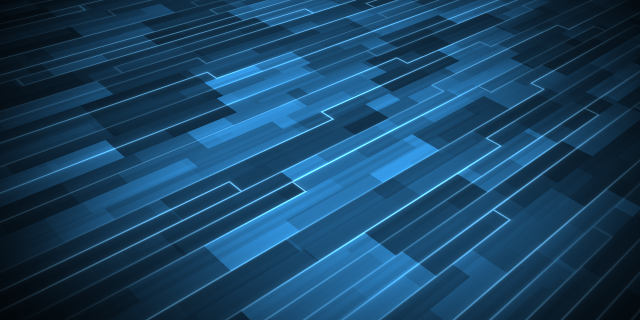
Reproduce this background procedurally as a Shadertoy shader.

```glsl
#define LANE_VANISH vec2(3.43, 1.727)
#define CROSS_VANISH vec2(-1.495, 2.203)
#define FOCUS vec2(1.0, 0.5)
#define LANE_PITCH 0.084
#define PANEL_LENGTH 0.30
#define ROUTE_LENGTH 0.68
#define LINE_WIDTH 0.0017
#define GLOW_SIZE 0.005
#define PANEL_BLUE vec3(0.15, 0.44, 0.66)
#define NIGHT_BLUE vec3(0.008, 0.022, 0.035)
#define LINE_BLUE vec3(0.50, 0.80, 0.98)

float hash(vec2 p) {
    vec3 q = fract(p.xyx * vec3(0.1031, 0.1030, 0.0973));
    q += dot(q, q.yzx + 33.33);
    return fract((q.x + q.y) * q.z);
}

float cross2(vec2 a, vec2 b) {
    return a.x * b.y - a.y * b.x;
}

// Perspective floor: x runs along the lanes, y across them, z is nearness
vec3 floorPoint(vec2 p) {
    vec2 horizon = CROSS_VANISH - LANE_VANISH;
    float nearness = cross2(p - LANE_VANISH, horizon)
                   / cross2(FOCUS - LANE_VANISH, horizon);
    float along = -cross2(p - CROSS_VANISH, normalize(FOCUS - CROSS_VANISH));
    float across = cross2(p - LANE_VANISH, normalize(FOCUS - LANE_VANISH));
    return vec3(vec2(along, across) / nearness, nearness);
}

// Random value per rectangle, with every row shifted on its own
float panel(vec2 f, vec2 size, float seed) {
    float row = floor(f.y / size.y);
    float column = floor(f.x / size.x + hash(vec2(row, seed)));
    return hash(vec2(column + seed, row + 17.0));
}

float panelShade(vec2 f) {
    f.y -= 0.25 * LANE_PITCH;
    float broad = panel(f, vec2(PANEL_LENGTH, LANE_PITCH), 41.0);
    float narrow = panel(f, vec2(PANEL_LENGTH * 0.8, LANE_PITCH * 0.5), 73.0);
    float streak = panel(f, vec2(1.1, LANE_PITCH / 7.0), 19.0);
    float shade = mix(0.42, 1.15, broad);
    shade *= mix(0.78, 1.22, narrow);
    return shade * mix(0.92, 1.08, streak);
}

// Which of the two tracks carry a line: x lower, y upper
vec2 routeTracks(float lane, float cell) {
    float r = hash(vec2(cell + 61.0, lane + 29.0));
    return vec2(r < 0.42 || r > 0.8, r >= 0.42);
}

// Distance to the light lines, including the short links between tracks
float routeDistance(vec2 f) {
    float lane = floor(f.y / LANE_PITCH);
    float side = f.y - (lane + 0.5) * LANE_PITCH;
    float gap = LANE_PITCH * 0.25;
    float x = f.x / ROUTE_LENGTH + hash(vec2(lane, 7.0));

    vec2 here = routeTracks(lane, floor(x));
    vec2 toTrack = abs(vec2(side + gap, side - gap)) + (1.0 - here);
    float d = min(toTrack.x, toTrack.y);

    float joint = floor(x + 0.5);
    vec2 change = abs(routeTracks(lane, joint) - routeTracks(lane, joint - 1.0));
    float link = length(vec2((x - joint) * ROUTE_LENGTH,
                             max(abs(side) - gap, 0.0)));
    return change.x + change.y > 0.0 ? min(d, link) : d;
}

// Light pool around the focus, falling to dark corners
float lightPool(vec2 p) {
    vec2 q = (p - FOCUS - vec2(0.02, 0.04)) * vec2(0.85, 1.2);
    return 1.0 - smoothstep(0.22, 1.14, length(q));
}

vec3 scene(vec2 p, float pixel) {
    vec3 f = floorPoint(p);
    float light = lightPool(p);
    vec3 color = NIGHT_BLUE + PANEL_BLUE * light * panelShade(f.xy);

    // Thin bright lines with a soft halo
    float d = routeDistance(f.xy);
    float soft = pixel / f.z;
    float core = 1.0 - smoothstep(LINE_WIDTH - 0.5 * soft, LINE_WIDTH + 0.5 * soft, d);
    float halo = exp(-d / GLOW_SIZE) * 0.22;
    float lane = floor(f.y / LANE_PITCH);
    float pulse = 0.65 + 0.35 * cos(4.0 * f.x + 6.283 * hash(vec2(lane, 3.0)));
    float glow = (0.08 + 0.92 * light) * pulse;
    return color + LINE_BLUE * (core * 0.72 + halo) * glow;
}

void mainImage(out vec4 fragColor, in vec2 fragCoord) {
    float pixel = 1.0 / iResolution.y;
    vec3 color = vec3(0.0);

    // Average a 3 by 3 grid inside each pixel
    for (int i = 0; i < 9; i++) {
        vec2 shift = (vec2(i % 3, i / 3) - 1.0) / 3.0;
        color += scene((fragCoord + shift) * pixel, pixel);
    }
    fragColor = vec4(min(color / 9.0, 1.0), 1.0);
}
```
